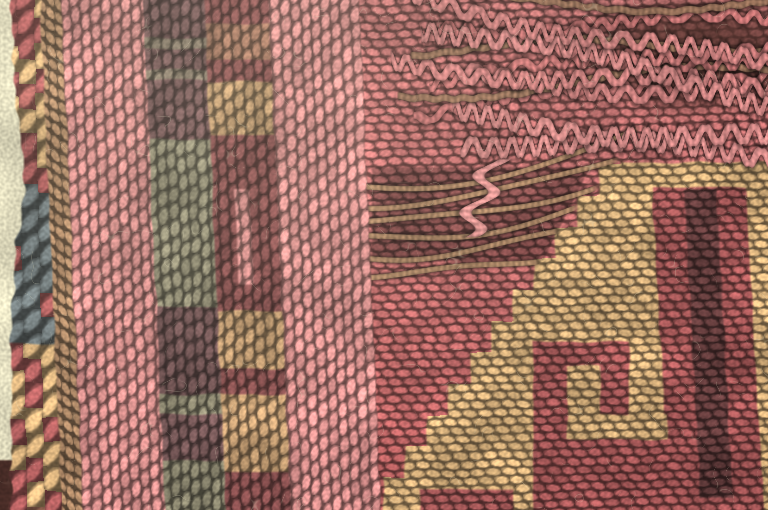
A WebGL 2 fragment shader for this texture:

```glsl
#version 300 es
precision highp float;
// Worn handwoven textile: braided edge, ribbed rose panels, checkered column
// and a stepped ochre motif with a hook. Staggered stitches give the relief;
// frayed yarns are distance bands around curves, drawn in loops.
#define GRID vec2(768, 512)  // design units across the canvas
#define SOFT 1.6             // edge softness
#define WOBBLE 2.6           // unevenness of the weave
#define RIB vec2(10, 17)     // stitch width, length in the panels
#define ROW vec2(8.5, 15)    // the same in the motif field
#define CURLS 13             // crimped yarns
#define LOOSE 6              // bare warp yarns
#define HAZE 0.17            // pale veil at the top
uniform vec2 u_resolution;
out vec4 fragColor;

const vec3 PINK = vec3(.85, .56, .55), ROSE = vec3(.72, .38, .38),
  OCHRE = vec3(.82, .67, .47), BROWN = vec3(.58, .43, .34),
  PLUM = vec3(.43, .26, .26), GREEN = vec3(.54, .52, .43),
  SLATE = vec3(.43, .47, .48), CREAM = vec3(.89, .87, .75),
  DARK = vec3(.27, .16, .14);

float hash(vec2 p) {
  p = fract(p * vec2(.1031, .1137));
  p += dot(p, p.yx + 33.33);
  return fract((p.x + p.y) * p.x * 7.31);
}
float corner(vec2 i, vec2 f, vec2 o) {
  float a = 6.2832 * hash(i + o);
  return dot(vec2(cos(a), sin(a)), f - o);
}
float noise(vec2 p) {  // gradient noise
  vec2 i = floor(p), f = p - i, u = f * f * (3. - 2. * f);
  return mix(mix(corner(i, f, vec2(0)), corner(i, f, vec2(1, 0)), u.x),
    mix(corner(i, f, vec2(0, 1)), corner(i, f, vec2(1)), u.x), u.y);
}
float edge(float a, float v) { return smoothstep(a - SOFT, a + SOFT, v); }
float band(float v, float a, float b) { return edge(a, v) * (1. - edge(b, v)); }
float box(vec2 p, vec4 b) { return band(p.x, b.x, b.z) * band(p.y, b.y, b.w); }

// x: yarn height, y: random value of the stitch; yarn runs along p.y
vec2 stitch(vec2 p, vec2 size, float slant) {
  float line = floor(p.x / size.x);
  p.y += size.y * (.5 * mod(line, 2.) + .3 * hash(vec2(line, 7)));
  vec2 id = vec2(line, floor(p.y / size.y)), f = p / size - id - .5;
  f.x += slant * f.y;
  float h = 1. - smoothstep(.3, 1.2, length(f * vec2(1.9, 1.75)));
  return vec2(h * (.9 + .1 * sin(18. * f.y + 12. * f.x)), hash(id + 50.));
}
vec3 weave(vec3 dye, vec2 s) {
  return mix(dye * .48, dye * (.96 + .22 * s.y), smoothstep(0., .85, s.x));
}
// Lays a round yarn with a soft shadow over the cloth
void yarn(inout vec3 c, float d, float r, vec3 dye, float along, float part) {
  c *= 1. - .5 * part * (1. - smoothstep(r * .6, r * 2.3, d));
  float body = sqrt(max(0., 1. - d * d / (r * r)));
  vec3 lit = dye * (.6 + .42 * body + .08 * sin(along));
  c = mix(c, lit, part * (1. - smoothstep(r - .8, r + .8, d)));
}
vec3 checkerDye(float x, float y) {
  float g = band(y, 140., 308.) + band(y, 396., 416.) + edge(462., y)
    + .7 * (band(y, 38., 49.) + band(y, 70., 80.));
  float o = band(y, 82., 136.) + band(y, 312., 370.) + band(y, 396., 474.)
    + .5 * band(y, 24., 60.);
  vec3 right = mix(mix(PLUM, ROSE, .3), mix(OCHRE, BROWN, .35), o);
  right = mix(right, PINK, box(vec2(x, y), vec4(226, 190, 241, 285)));
  return mix(mix(mix(PLUM, SLATE, .25), GREEN, g), right, edge(204., x));
}
vec3 motifDye(vec2 q) {
  float stair = 405. + 21.5 * floor((480. - q.y) / 31.5);
  float ochre = edge(stair, q.x) * edge(163., q.y);
  vec2 m = vec2(q.x - .055 * (q.y - 190.), q.y);
  float red = max(box(m, vec4(652, 188, 746, 600)), box(q, vec4(533, 343, 629, 600)));
  red = max(red, box(q, vec4(540, 440, 700, 600)));
  red = max(red, box(q, vec4(420, 491, 514, 600)));
  red *= 1. - box(q, vec4(567, 367, 600, 441));
  red *= 1. - box(q, vec4(590, 416, 667, 441));
  vec3 c = mix(mix(ROSE, PINK, .45 - q.y / 900.), OCHRE, ochre);
  c = mix(c, ROSE * .88, red * ochre);
  return mix(c, PLUM * .9, box(m, vec4(684, 190, 716, 500)));
}
void main() {
  vec2 q = gl_FragCoord.xy / u_resolution;
  q = vec2(q.x, 1. - q.y) * GRID;
  vec2 w = q + WOBBLE * vec2(noise(q * .035), noise(q * .035 + 40.));
  float x = w.x - .043 * w.y;  // follows the lean of the panels
  // Ribbed panels and checkered column
  vec3 dye = mix(PINK, checkerDye(x, w.y), band(x, 143., 269.));
  vec3 c = weave(dye, stitch(vec2(x, w.y), RIB, .28));
  // Motif field with rows across, worn and dark in places
  vec3 field = weave(motifDye(w), stitch(vec2(w.y + .03 * w.x, w.x), ROW, -.2));
  field *= 1. - .3 * box(q, vec4(372, 168, 674. - .5 * q.y, 262));
  float hole = length((q - vec2(705, 55)) / vec2(150, 75));
  field = mix(field, DARK, .75 - .75 * smoothstep(.3, 1., hole));
  // Bare warp yarns
  for (int i = 0; i < LOOSE; i++) {
    float k = float(i), t = (q.x - 372.) / (270. - 20. * k);
    float y = 188. + 17.5 * k - (56. - 8. * k) * t * t + 4. * sin(5. * t + k * 1.7);
    yarn(field, abs(q.y - y), 2.8, mix(BROWN, OCHRE, .3), q.x, 1. - smoothstep(.94, 1., t));
  }
  // Crimped yarns, every fourth one brown and nearly straight
  for (int i = 0; i < CURLS; i++) {
    float k = float(i), r = hash(vec2(k, 3)), u = q.x - 375.;
    float plain = step(2.5, mod(k, 4.)), amp = mix(4. + 3. * r, 1., plain);
    float phase = u * (.24 + .08 * r) + 2. * sin(u * .04 + k);
    float y = 134. - 12. * k + u * (.26 * r - .2 + .018 * k)
      + 8. * sin(u * .017 + k * 2.) + amp * sin(phase);
    float d = abs(q.y - y) / length(vec2(1, amp * .3 * cos(phase)));
    dye = mix(mix(ROSE, PINK, .3 + .6 * r), BROWN, plain);
    yarn(field, d, 3.5, dye, u, edge(90. * hash(vec2(k, 9)), u));
  }
  float tangle = 551. - .35 * q.y + 11. * sin(q.y * .17);
  yarn(field, abs(q.x - tangle) * .6, 3.8, PINK, q.y, band(q.y, 160., 238.));
  c = mix(c, field, edge(359., x));
  // Braided edge
  vec2 braid = stitch(vec2(w.x - .02 * w.y, w.y), vec2(17, 25), .75);
  dye = mix(ROSE, OCHRE, edge(50., 100. * braid.y + 20. * band(w.y, 85., 180.)));
  dye = mix(dye, SLATE, band(w.y, 182., 345.) * step(.3, braid.y));
  vec3 inner = weave(mix(BROWN, OCHRE, .35), stitch(vec2(x, w.y), vec2(9, 13), -.6));
  c = mix(mix(weave(dye, braid), inner, edge(40., x)), c, edge(61., x));
  // Pale ground beyond the cloth
  float bay = (q.y - 180.) / 75.;
  float rim = 12. + 12. * exp(-bay * bay) + 5. * noise(vec2(q.y * .06, 2));
  c = mix(mix(CREAM, DARK, edge(462., q.y)), c, edge(rim, w.x));
  // Stains, fibres and veil
  c *= 1. + .22 * noise(q * .018 + 9.) + .2 * noise(q * .3);
  float hair = 1. - smoothstep(0., .035, abs(noise(q * .06 + 70.)));
  c = mix(c, CREAM, .22 * hair * smoothstep(.1, .35, noise(q * .045 + 20.)));
  vec2 v = (q - vec2(230, 40)) / 330.;
  c = mix(c, CREAM, HAZE * exp(-dot(v, v)));
  fragColor = vec4(c, 1);
}
```
